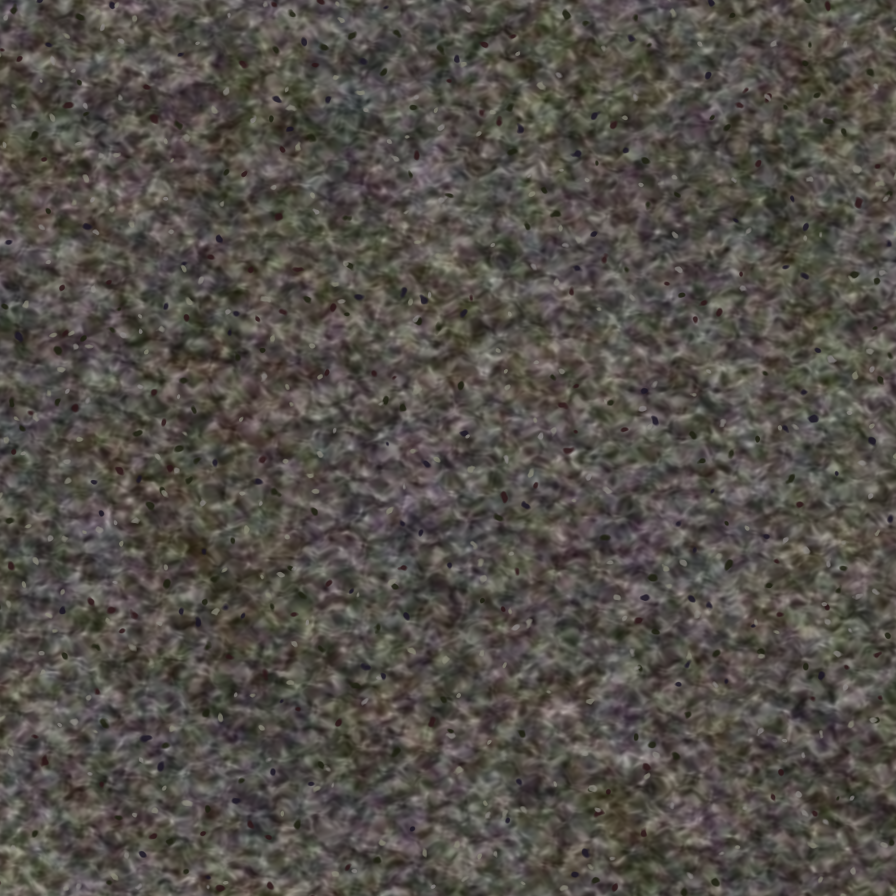
This texture is drawn by a WebGL 1 fragment shader. Its source:

```glsl
precision highp float;
uniform vec2 u_resolution;

float hash(vec2 p) {
  return fract(sin(dot(p, vec2(127.1, 311.7))) * 43758.5453);
}

vec2 rotate(vec2 p, float angle) {
  float c = cos(angle), s = sin(angle);
  return vec2(c * p.x - s * p.y, s * p.x + c * p.y);
}

// Signed value noise, from -0.5 to 0.5
float noise(vec2 p) {
  vec2 cell = floor(p), f = fract(p);
  f = f * f * (3.0 - 2.0 * f);
  float low = mix(hash(cell), hash(cell + vec2(1.0, 0.0)), f.x);
  float high = mix(hash(cell + vec2(0.0, 1.0)), hash(cell + 1.0), f.x);
  return mix(low, high, f.y) - 0.5;
}

// Sparse soft grains: x is coverage, y a random value per grain
vec2 specks(vec2 p, float share) {
  vec2 cell = floor(p);
  vec2 center = 0.35 + 0.3 * vec2(hash(cell + 3.1), hash(cell + 7.7));
  vec2 d = rotate(fract(p) - center, 6.28 * hash(cell + 5.3));
  float radius = mix(0.17, 0.3, hash(cell + 9.2));
  float edge = length(d * vec2(1.0, 1.5)) / radius + 0.7 * noise(p * 5.0);
  float present = step(hash(cell + 1.9), share);
  return vec2(present * (1.0 - smoothstep(0.4, 1.1, edge)), hash(cell + 13.4));
}

void main() {
  vec2 uv = gl_FragCoord.xy / u_resolution.y;
  vec2 warp = vec2(noise(uv * 70.0 + 11.0), noise(uv * 70.0 + 43.0));
  vec2 p = (uv + 0.006 * warp) * vec2(0.88, 1.1);

  // Brightness: broad patches, then grains of falling size
  float light = 0.06 * noise(uv * 8.0 + 2.0) + 0.05 * noise(uv * 24.0 + 17.0);
  light += 0.23 * noise(rotate(p, 0.35) * 88.0 + 5.0);
  light += 0.22 * noise(rotate(p, -0.5) * 145.0 + 31.0);
  light += 0.13 * noise(rotate(p, 1.0) * 235.0 + 71.0);
  light += 0.9 * light * light - 0.004;

  // Warm gray stone with green, red and violet casts
  vec3 color = vec3(0.329, 0.310, 0.290) + light * vec3(1.0, 1.0, 0.98);
  float greenRed = noise(rotate(uv, 0.6) * 62.0 + 90.0) + 0.5 * noise(uv * 14.0 + 60.0);
  float yellowBlue = noise(rotate(uv, -0.3) * 55.0 + 130.0) + 0.6 * noise(uv * 10.0 + 80.0);
  color += greenRed * vec3(-0.035, 0.03, -0.015);
  color += yellowBlue * vec3(-0.012, -0.012, 0.06);

  // Dark tinted pits
  vec2 pit = specks(rotate(uv, 0.4) * 42.0 + 20.0, 0.2);
  vec3 pitColor = mix(vec3(0.17, 0.08, 0.09), vec3(0.11, 0.12, 0.06), step(0.3, pit.y));
  pitColor = mix(pitColor, vec3(0.10, 0.08, 0.14), step(0.75, pit.y));
  color = mix(color, pitColor, 0.85 * pit.x);

  // Pale mineral flecks
  vec2 fleck = specks(rotate(uv, -0.25) * 50.0 + 150.0, 0.15);
  vec3 fleckColor = mix(vec3(0.56, 0.56, 0.48), vec3(0.57, 0.55, 0.56), fleck.y);
  color = mix(color, fleckColor, 0.7 * fleck.x);

  gl_FragColor = vec4(clamp(color, 0.03, 1.0), 1.0);
}
```
